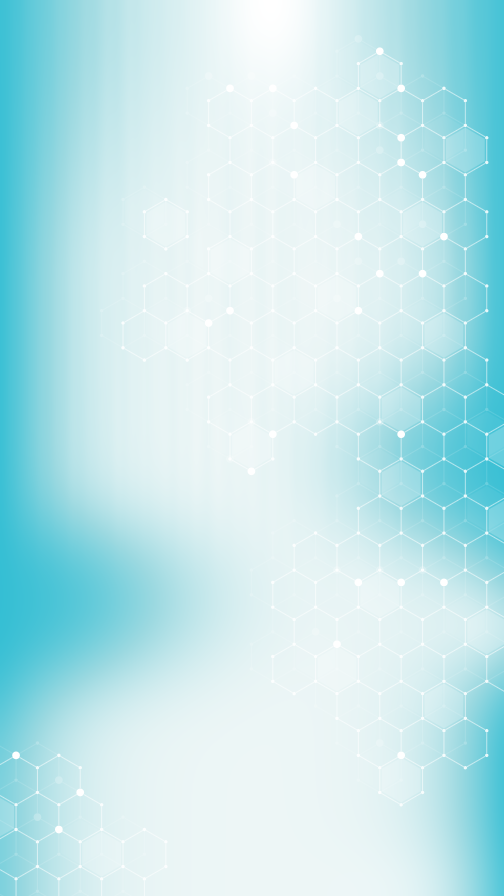
Give the GLSL for this background, as a Shadertoy shader.

```glsl
const vec3 PALE = vec3(0.93, 0.965, 0.965);
const vec3 AQUA = vec3(0.61, 0.85, 0.88);
const vec3 TEAL = vec3(0.20, 0.745, 0.83);
const float AQUA_DEPTH = 0.44;

// Lengths are in canvas widths
const float HEX_WIDTH = 0.0849;
const float HEX_SIDE = HEX_WIDTH * 0.57735;
const float ROW_STEP = HEX_WIDTH * 0.86603;
const vec2 LATTICE_ORIGIN = vec2(0.7535, 1.627);
const vec2 GHOST_SHIFT = HEX_WIDTH * vec2(-0.5, 0.2887);
const float LINE_HALF = 0.0010;
const float JOINT_RADIUS = 0.0033;
const float NODE_RADIUS = 0.0076;
const float LINE_ALPHA = 0.55;
const float FILL_ALPHA = 0.22;
const float GHOST_ALPHA = 0.24;
const float NODE_CHANCE = 0.14;
const float STREAK_STRENGTH = 0.035;

float hash(vec2 p) {
    vec3 h = fract(p.xyx * vec3(0.1031, 0.1030, 0.0973));
    h += dot(h, h.yzx + 33.33);
    return fract((h.x + h.y) * h.z);
}

float cornerSlope(vec2 cell, vec2 offset) {
    float angle = 6.28318 * hash(cell);
    return dot(vec2(cos(angle), sin(angle)), offset);
}

float gradientNoise(vec2 p) {
    vec2 i = floor(p), f = fract(p), u = f * f * (3.0 - 2.0 * f);
    vec2 e = vec2(1, 0);
    return mix(mix(cornerSlope(i, f), cornerSlope(i + e, f - e), u.x),
               mix(cornerSlope(i + e.yx, f - e.yx), cornerSlope(i + 1.0, f - 1.0), u.x), u.y);
}

float glow(vec2 p, vec2 center, vec2 radii, float power) {
    return exp(-pow(length((p - center) / radii), power));
}

float edgeBand(float dist, float width) {
    return exp(-pow(max(dist, 0.0) / width, 1.3));
}

float cover(float dist, float px) {
    return clamp(0.5 - dist / px, 0.0, 1.0);
}

bool within(vec2 cell, vec2 lo, vec2 hi) {
    return all(greaterThanEqual(cell, lo)) && all(lessThanEqual(cell, hi));
}

// Cells count half columns rightward and rows downward
bool occupied(vec2 cell) {
    bool upper = within(cell, vec2(-7, 1), vec2(4, 9)) || within(cell, vec2(-11, 6), vec2(-8, 7));
    bool lower = within(cell, vec2(0, 9), vec2(6, 16)) || within(cell, vec2(-4, 13), vec2(6, 16));
    bool taper = within(cell, vec2(-1, 17), vec2(4, 18));
    bool tips = cell == vec2(0) || cell == vec2(-10, 4) || cell == vec2(-6, 10) || cell == vec2(1, 19);
    bool corner = cell.x <= -11.0 && cell.y - 19.0 >= 0.5 * (cell.x + 15.0) && cell.y >= 19.0;
    return upper || lower || taper || tips || corner;
}

// Diagonal repeat whose phase drifts from band to band
bool filled(vec2 cell) {
    float phase = cell.y < 1.0 ? 0.0 : cell.y < 5.0 ? 6.0 : cell.y < 11.0 ? 4.0 : cell.y < 13.0 ? 6.0 : 2.0;
    return abs(mod(cell.x - 5.0 * cell.y - phase + 0.5, 12.0) - 0.5) < 0.1;
}

float lattice(vec2 p, float px) {
    float alpha = 0.0;
    float nearRow = round((LATTICE_ORIGIN.y - p.y) / ROW_STEP);
    for (int j = -1; j <= 1; j++) {
        float row = nearRow + float(j), shift = 0.5 * mod(row, 2.0);
        float nearColumn = round((p.x - LATTICE_ORIGIN.x) / HEX_WIDTH - shift);
        for (int i = -1; i <= 1; i++) {
            float column = nearColumn + float(i) + shift;
            vec2 cell = vec2(round(2.0 * column), row);
            if (!occupied(cell)) continue;
            vec2 v = p - LATTICE_ORIGIN - vec2(column * HEX_WIDTH, -row * ROW_STEP);
            vec2 a = abs(v);
            float hex = max(a.x, 0.5 * a.x + 0.86603 * a.y) - 0.5 * HEX_WIDTH;
            float tip = length(a - vec2(0, HEX_SIDE));
            float joint = min(tip, length(a - 0.5 * vec2(HEX_WIDTH, HEX_SIDE)));
            alpha = max(alpha, LINE_ALPHA * cover(abs(hex) - LINE_HALF, px));
            alpha = max(alpha, 0.85 * cover(joint - JOINT_RADIUS, px));
            if (filled(cell)) alpha = max(alpha, FILL_ALPHA * cover(hex + 0.004, px));
            // Top and bottom tips draw separate lots for a large node
            if (hash(cell + vec2(61.0, v.y > 0.0 ? 17.0 : 83.0)) < NODE_CHANCE)
                alpha = max(alpha, cover(tip - NODE_RADIUS, px));
        }
    }
    return alpha;
}

// Zero is pale, one is deep teal
float tealDepth(vec2 p) {
    float top = smoothstep(1.2, 1.8, p.y);
    float left = edgeBand(p.x, mix(0.125, 0.20, top)) * mix(0.6, 0.95, smoothstep(0.2, 0.6, p.y));
    float leftPool = 0.82 * glow(p, vec2(0, 0.586), vec2(0.36, 0.18), 2.5);
    float right = 0.9 * edgeBand(1.0 - p.x, mix(0.115, 0.22, top));
    float rightPool = 0.72 * glow(p, vec2(1, 0.86), vec2(0.29, 0.19), 2.5);
    float mist = 0.75 * glow(p, vec2(0.93, 0.54), vec2(0.23, 0.14), 2.0);
    float rightSide = (1.0 - (1.0 - right) * (1.0 - rightPool)) * (1.0 - mist);
    float streaks = STREAK_STRENGTH * gradientNoise(p * vec2(45.0, 1.2)) * smoothstep(0.5, 1.0, p.y);
    return clamp(1.0 - (1.0 - left) * (1.0 - leftPool) * (1.0 - rightSide) + streaks, 0.0, 1.0);
}

void mainImage(out vec4 fragColor, in vec2 fragCoord) {
    float px = 1.0 / iResolution.x;
    vec2 p = fragCoord * px;

    // Soft backdrop
    float depth = tealDepth(p);
    vec3 color = mix(PALE, AQUA, min(depth / AQUA_DEPTH, 1.0));
    color = mix(color, TEAL, max(depth - AQUA_DEPTH, 0.0) / (1.0 - AQUA_DEPTH));
    color = mix(color, vec3(1), glow(p, vec2(0.537, 1.778), vec2(0.12, 0.22), 2.0));
    color = mix(color, vec3(1), 0.35 * glow(p, vec2(0.81, 0), vec2(0.15, 0.12), 2.0));

    // Faint shifted lattice beneath the bright one
    color = mix(color, vec3(1), GHOST_ALPHA * lattice(p - GHOST_SHIFT, px));
    color = mix(color, vec3(1), lattice(p, px));
    fragColor = vec4(color, 1);
}
```
